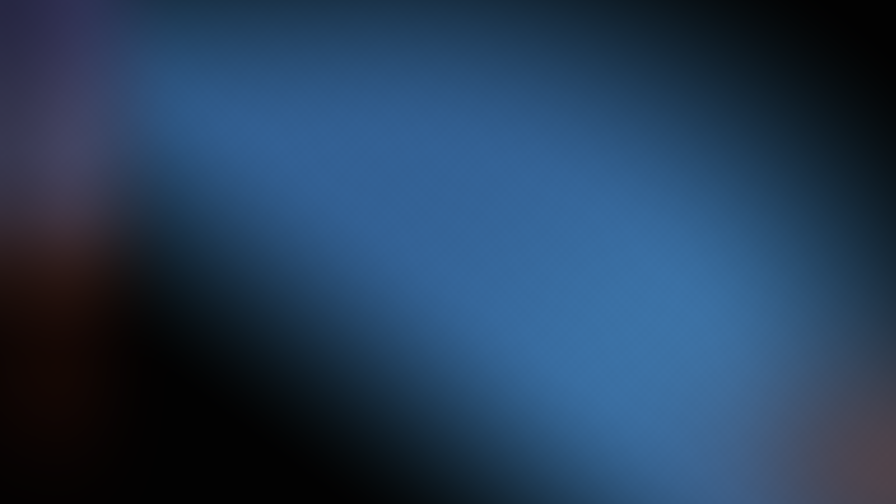
Write a WebGL 1 fragment shader that draws this background.

```glsl
precision highp float;
// Soft studio-like backdrop: a broad blue band sweeps down to the lower right,
// shaded off by a diagonal and an elliptical falloff. A mauve-to-rust veil
// covers the left side, a warm glow the lower right corner, a faint weave all.
uniform vec2 u_resolution;

const vec3 SHADOW = vec3(0.008, 0.006, 0.007);
const vec3 BAND_BLUE = vec3(0.190, 0.370, 0.570);
const vec3 BRIGHT_BLUE = vec3(0.225, 0.445, 0.650);
const vec3 INDIGO = vec3(0.185, 0.190, 0.330);
const vec3 MAUVE = vec3(0.275, 0.280, 0.400);
const vec3 RUST = vec3(0.220, 0.125, 0.100);
const vec3 EMBER = vec3(0.070, 0.022, 0.010);
const vec3 CORNER_WARM = vec3(0.340, 0.265, 0.280);

// Gaussian spot of light with separate horizontal and vertical radii.
float glow(vec2 p, vec2 center, vec2 radius) {
  vec2 q = (p - center) / radius;
  return exp(-dot(q, q));
}

// Light remaining above the diagonal shadow at the lower left.
float diagonalLight(vec2 p) {
  return smoothstep(0.39, 0.91, dot(p, vec2(0.6, 0.8)));
}

// Light remaining inside the rounded upper right boundary.
float ellipseLight(vec2 p) {
  vec2 q = vec2(max(p.x - 0.7, 0.0) / 1.05, (p.y - 0.1) / 0.86);
  return 1.0 - smoothstep(0.70, 1.40, length(q));
}

// Blue band, with slightly greener edges where the light fades.
vec3 blueBand(vec2 p) {
  float light = diagonalLight(p) * ellipseLight(p);
  vec3 blue = mix(BAND_BLUE, BRIGHT_BLUE, glow(p, vec2(1.34, 0.32), vec2(0.42, 0.32)));
  return SHADOW + blue * pow(vec3(light), vec3(1.05, 0.97, 1.05));
}

// Vertical blend of the left veil, from dark ember up to indigo.
vec3 leftVeil(vec2 p) {
  vec3 tint = mix(RUST, MAUVE, smoothstep(0.38, 0.72, p.y));
  tint = mix(tint, INDIGO, smoothstep(0.68, 1.02, p.y));
  float light = smoothstep(0.28, 0.59, p.y);
  light *= mix(0.76, 1.0, smoothstep(0.0, 0.20, p.x));
  return SHADOW + tint * light + EMBER * glow(p, vec2(0.13, 0.28), vec2(0.20, 0.20));
}

// Faint woven variation from crossed sine waves, in the range -1 to 1.
float weave(vec2 p) {
  vec2 fine = sin(p * 340.0);
  vec2 broad = sin(p.yx * 93.0 + 1.7 * sin(p * 31.0));
  return 0.6 * fine.x * fine.y + 0.4 * broad.x * broad.y;
}

void main() {
  // Height spans one unit; x is scaled to the same 16:9 layout at any size.
  vec2 p = gl_FragCoord.xy / u_resolution * vec2(16.0 / 9.0, 1.0);

  vec3 color = blueBand(p);
  color = mix(color, CORNER_WARM, 0.85 * glow(p, vec2(1.80, 0.07), vec2(0.32, 0.23)));
  color = mix(color, leftVeil(p), 1.0 - smoothstep(0.10, 0.37, p.x));
  color *= 1.0 + 0.012 * weave(p);

  gl_FragColor = vec4(color, 1.0);
}
```
